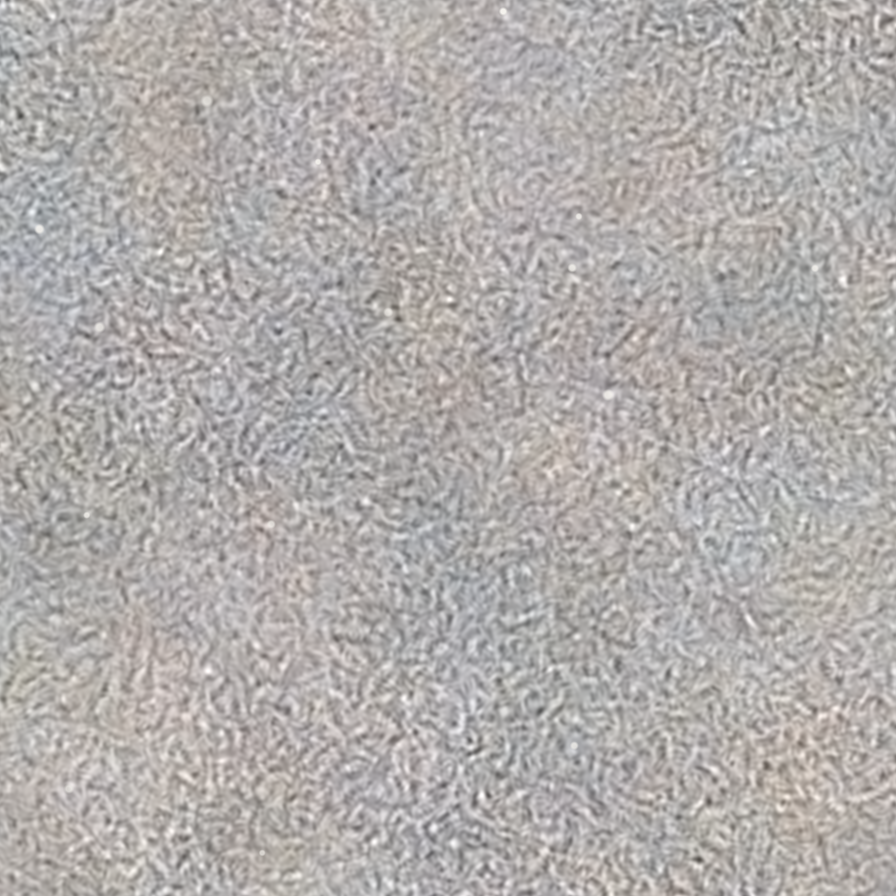
This texture is drawn by a WebGL 2 fragment shader. Its source:

```glsl
#version 300 es
precision highp float;
// Worn grey stone surface: fine worm-like grain, faint colour blotches, rare pale specks.

uniform vec2 u_resolution;
out vec4 fragColor;

const float PI = 3.14159265;
const vec3  BASE_COLOR = vec3(0.703, 0.690, 0.684);
const vec3  WARM_SHIFT = vec3(0.022, 0.002, -0.024);   // tan against blue
const vec3  PINK_SHIFT = vec3(0.006, -0.007, 0.005);   // pink against green
const vec3  SPECK_COLOR = vec3(0.97, 0.96, 0.94);
const float GRAIN_CELLS = 48.0;       // coarse grain cells across the canvas
const float FINE_CELLS = 82.0;        // fine grain cells across the canvas
const float FINE_SHARE = 0.45;
const float GRAIN_CONTRAST = 0.067;
const float GRAIN_SKEW = -0.01;       // below zero, shadows outweigh highlights
const float CONTRAST_DRIFT = 0.3;
const float BLOTCH_CELLS = 5.0;
const float BLOTCH_TONE = 0.045;
const int   KERNELS = 3;              // grain strokes per cell
const float WAVES = 1.2;              // mean wave count per grain cell
const float STROKE_SPREAD = 0.92;     // 1.0 gives every direction equally
const float SPECK_CELLS = 15.0;
const float SPECK_CHANCE = 0.09;

// Integer hash: three random values in 0..1 for a cell and a seed.
vec3 hash3(vec2 cell, int seed) {
    uvec3 v = uvec3(ivec3(ivec2(cell), seed)) * 1664525u + 1013904223u;
    v.x += v.y * v.z; v.y += v.z * v.x; v.z += v.x * v.y;
    v ^= v >> 16u;
    v.x += v.y * v.z; v.y += v.z * v.x; v.z += v.x * v.y;
    return vec3(v >> 8u) / 16777216.0;
}

// Three independent channels of smooth value noise, -1..1.
vec3 valueNoise(vec2 p, int seed) {
    vec2 cell = floor(p);
    vec2 f = p - cell;
    f = f * f * (3.0 - 2.0 * f);
    vec3 low  = mix(hash3(cell, seed), hash3(cell + vec2(1, 0), seed), f.x);
    vec3 high = mix(hash3(cell + vec2(0, 1), seed), hash3(cell + vec2(1, 1), seed), f.x);
    return mix(low, high, f.y) * 2.0 - 1.0;
}

// Layered blotches, each layer turned to hide the lattice.
vec3 blotches(vec2 p) {
    const mat2 TURN = mat2(0.8, 0.6, -0.6, 0.8);
    vec3 sum = vec3(0.0);
    float weight = 0.6;
    for (int i = 0; i < 3; i++) {
        p = TURN * p;
        sum += weight * valueNoise(p, 11 + i);
        p *= 2.5;
        weight *= 0.85;
    }
    return sum;
}

// Sum of short wave packets in random directions, scaled to unit deviation.
float strokeGrain(vec2 p, float lean, int seed) {
    vec2 home = floor(p);
    float sum = 0.0;
    for (int y = -1; y <= 1; y++)
    for (int x = -1; x <= 1; x++)
    for (int k = 0; k < KERNELS; k++) {
        vec2 cell = home + vec2(x, y);
        vec3 place = hash3(cell, seed + 2 * k);
        vec3 wave = hash3(cell, seed + 2 * k + 1);
        vec2 d = p - cell - place.xy;
        float fade = max(1.0 - dot(d, d), 0.0);
        float angle = lean + (place.z - 0.5) * PI * STROKE_SPREAD;
        float frequency = WAVES * mix(0.65, 1.35, wave.x);
        float phase = dot(d, vec2(cos(angle), sin(angle))) * frequency + wave.y;
        sum += fade * fade * fade * cos(2.0 * PI * phase);
    }
    return sum / sqrt(float(KERNELS) * PI / 14.0);
}

// Coverage of sparse round specks.
float specks(vec2 p) {
    vec2 cell = floor(p);
    vec3 place = hash3(cell, 71);
    vec3 kind = hash3(cell, 72);
    vec2 center = 0.15 + 0.7 * place.xy;
    float radius = mix(0.05, 0.10, kind.x * kind.x);
    float dist = length(p - cell - center);
    float shape = 1.0 - smoothstep(radius * 0.5, radius * 1.3, dist);
    return shape * step(place.z, SPECK_CHANCE) * mix(0.6, 1.0, kind.y);
}

void main() {
    vec2 uv = gl_FragCoord.xy / min(u_resolution.x, u_resolution.y);
    vec3 blotch = blotches(uv * BLOTCH_CELLS);

    // Grain, with its direction and strength drifting over the surface.
    float lean = 2.0 * valueNoise(uv * 3.0, 31).x;
    float grain = strokeGrain(uv * GRAIN_CELLS, lean, 41)
                + FINE_SHARE * strokeGrain(uv * FINE_CELLS, lean, 51);
    grain += GRAIN_SKEW * (grain * grain - 1.0);
    float strength = GRAIN_CONTRAST * (1.0 + CONTRAST_DRIFT * valueNoise(uv * 6.0, 61).x);

    // Tone and tint.
    vec3 color = BASE_COLOR + strength * grain + BLOTCH_TONE * blotch.x;
    color += WARM_SHIFT * blotch.y + PINK_SHIFT * blotch.z;
    color = mix(color, SPECK_COLOR, specks(uv * SPECK_CELLS));
    fragColor = vec4(clamp(color, 0.0, 1.0), 1.0);
}
```
